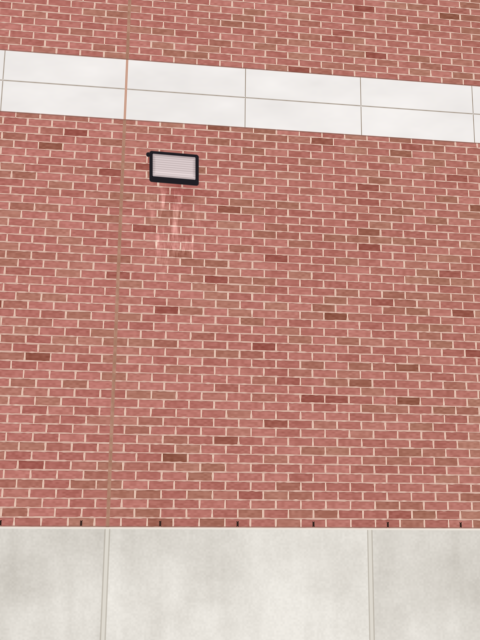
A Shadertoy shader for this texture:

```glsl
// Brick wall seen from below, with a pale stone band, a wall lamp and a concrete base.

// Layout, in units of the canvas height
const float LEDGE_Y = 0.177;        // top of the concrete base
const float VANISH_X = 0.4427;      // column that stays upright
const float JOINT_X = 0.168;        // expansion joint at ledge level
const float PANEL_WIDTH = 0.2122;
const float COURSE_HEIGHT = 0.01523;
const float BRICKS_PER_PANEL = 5.13;
const vec3 BAND = vec3(0.6497, 0.698, 0.7448); // bottom, middle, top above the ledge
const vec2 LAMP_POS = vec2(0.272, 0.737);
const vec2 LAMP_HALF = vec2(0.0385, 0.0242);
const vec2 GLASS_HALF = vec2(0.0335, 0.0176);

// Colours
const vec3 BRICK_RED = vec3(0.715, 0.445, 0.41);
const vec3 BRICK_BROWN = vec3(0.655, 0.45, 0.38);
const vec3 MORTAR_BED = vec3(0.84, 0.70, 0.64);
const vec3 MORTAR_HEAD = vec3(0.91, 0.79, 0.72);
const vec3 SEALANT = vec3(0.68, 0.51, 0.43);
const vec3 STONE = vec3(0.945, 0.93, 0.92);
const vec3 STONE_JOINT = vec3(0.66, 0.61, 0.56);
const vec3 CONCRETE_DARK = vec3(0.79, 0.77, 0.735);
const vec3 CONCRETE_LIGHT = vec3(0.93, 0.915, 0.885);
const vec3 LAMP_FRAME = vec3(0.13, 0.12, 0.14);
const vec3 LAMP_GLASS = vec3(0.83, 0.77, 0.77);

float hash(vec2 p) {
    vec3 q = fract(vec3(p.xyx) * 0.1031);
    q += dot(q, q.yzx + 33.33);
    return fract((q.x + q.y) * q.z);
}

float noise(vec2 p) {
    vec2 i = floor(p), f = fract(p);
    f = f * f * (3.0 - 2.0 * f);
    return mix(mix(hash(i), hash(i + vec2(1, 0)), f.x),
               mix(hash(i + vec2(0, 1)), hash(i + vec2(1, 1)), f.x), f.y);
}

float fbm(vec2 p) {
    float sum = 0.0, amp = 0.5;
    for (int i = 0; i < 4; i++) {
        sum += amp * noise(p);
        p = p * 2.03 + 17.0;
        amp *= 0.5;
    }
    return sum;
}

// Coverage of the region where d < 0, softened over the width e
float cover(float d, float e) { return 1.0 - smoothstep(-e, e, d); }

float boxDist(vec2 p, vec2 halfSize, float radius) {
    vec2 q = abs(p) - halfSize + radius;
    return length(max(q, 0.0)) + min(max(q.x, q.y), 0.0) - radius;
}

// Bricks in running bond; wall.x counts bricks, wall.y counts courses
vec3 brickwork(vec2 wall, vec2 soft, vec2 p) {
    float course = floor(wall.y);
    float along = wall.x + 0.5 * mod(course + 1.0, 2.0);
    vec2 id = vec2(floor(along), course);
    vec2 edge = 0.5 - abs(fract(vec2(along, wall.y)) - 0.5);
    float tone = hash(id + 60.0);
    float brown = 0.75 * smoothstep(0.55, 1.0, hash(id + 130.0)) + 0.3 * p.x;
    vec3 col = mix(BRICK_RED, BRICK_BROWN, brown) + 0.07 * (tone - 0.5);
    col -= 0.09 * step(0.965, hash(id + 210.0));
    col += 0.07 * (noise(p * vec2(190.0, 330.0)) - 0.5);
    col *= 1.0 - 0.1 * smoothstep(0.74, 1.0, fract(wall.y));
    float rough = noise(p * 160.0) - 0.5;
    float bed = cover(edge.y - 0.085 - 0.07 * rough, soft.y);
    float head = cover(edge.x - 0.035 - 0.025 * rough, soft.x);
    col = mix(col, MORTAR_BED, bed * (0.85 + 0.3 * rough));
    return mix(col, MORTAR_HEAD, head * (1.0 - 0.5 * bed) * 0.9);
}

void mainImage(out vec4 fragColor, in vec2 fragCoord) {
    vec2 p = fragCoord / iResolution.y;
    float px = 1.0 / iResolution.y;

    // Undo the perspective: height above the ledge, panels and courses
    float rise = p.y - LEDGE_Y;
    float height = (rise + 0.004 * p.x) / (1.0 - 0.0968 * p.x);
    float level = VANISH_X + (p.x - VANISH_X) / (1.0 - 0.1536 * rise);
    float d = (level - JOINT_X) / PANEL_WIDTH;
    float panel = d / (1.0 - 0.018 * d);
    vec2 wall = vec2(panel * BRICKS_PER_PANEL, height / (COURSE_HEIGHT * (1.0 - 0.192 * height)));
    vec3 col = brickwork(wall, 0.7 * fwidth(wall), p);

    // Pale streaks and a damp shade under the lamp
    vec2 lamp = p - LAMP_POS;
    float stain = cover(abs(lamp.x) - 0.035, 0.018) * smoothstep(-0.2, -0.1, lamp.y) * cover(lamp.y + 0.035, 0.02);
    col += stain * 0.2 * smoothstep(0.45, 0.8, fbm(p * vec2(110.0, 26.0)));
    col -= vec3(0.08, 0.1, 0.09) * exp(-dot(lamp + vec2(-0.012, 0.035), lamp + vec2(-0.012, 0.035)) * 1600.0);

    // Weep holes above the ledge and the expansion joint
    float weep = abs(mod(wall.x + 2.5, 3.0) - 1.5) * PANEL_WIDTH / BRICKS_PER_PANEL;
    col = mix(col, vec3(0.2, 0.14, 0.12), cover(max(weep - 0.0015, abs(height - 0.006) - 0.004), px));
    float seam = abs(panel) * PANEL_WIDTH;
    col = mix(col, SEALANT + 0.08 * (noise(p * 150.0) - 0.5), cover(seam - 0.0028, px));

    // Stone band with its joints
    vec3 stone = STONE + 0.07 * (fbm(p * vec2(14.0, 30.0)) - 0.5);
    float panelGap = abs(fract(panel + 0.5) - 0.5) * PANEL_WIDTH;
    float stoneGap = min(panelGap, abs(height - BAND.y));
    stone = mix(stone, STONE_JOINT, 0.85 * cover(stoneGap - 0.0009, px));
    stone = mix(stone, SEALANT + 0.12, cover(seam - 0.002, px));
    float bandDist = max(BAND.x - height, height - BAND.z);
    col = mix(col, vec3(0.5, 0.36, 0.32), 0.65 * cover(abs(bandDist) - 0.0015, px));
    col = mix(col, stone, cover(bandDist, px));

    // Concrete base: clouded panels, pale joints and a lit ledge
    float cloud = fbm(p * vec2(9.0, 12.0) + 4.0) - 0.5;
    float drip = fbm(p * vec2(45.0, 7.0)) - 0.5;
    float middle = cover(abs(panel - 1.0) - 1.0, 0.02);
    float light = 0.25 + 0.3 * middle + 0.35 * smoothstep(0.0, 0.15, -height) + 1.1 * cloud + 0.5 * drip;
    vec3 concrete = mix(CONCRETE_DARK, CONCRETE_LIGHT, clamp(light, 0.0, 1.0));
    concrete += 0.03 * (noise(p * 300.0) - 0.5);
    float slabGap = abs(fract(panel * 0.5 + 0.5) - 0.5) * 2.0 * PANEL_WIDTH;
    concrete = mix(concrete, vec3(0.69, 0.66, 0.61), 0.7 * cover(slabGap - 0.0045, px));
    concrete = mix(concrete, vec3(0.87, 0.85, 0.81), cover(slabGap - 0.0027, px));
    concrete = mix(concrete, vec3(0.92, 0.89, 0.85), cover(-height - 0.003, px));
    col = mix(col, vec3(0.52, 0.38, 0.34), 0.6 * cover(abs(height - 0.001) - 0.001, px));
    col = mix(col, concrete, cover(height, px));

    // Wall lamp: bracket, dark housing, ribbed glass
    lamp.y += 0.085 * lamp.x;
    col = mix(col, LAMP_FRAME, cover(length(lamp - vec2(-0.04, 0.018)) - 0.0035, px));
    col = mix(col, LAMP_FRAME, cover(boxDist(lamp, LAMP_HALF, 0.004), px));
    vec2 pane = lamp - vec2(0.0, 0.0025);
    vec3 glass = LAMP_GLASS + 0.025 * cos(pane.y * 1800.0) + 0.05 * cover(pane.y + 0.008, 0.002);
    glass -= 0.12 * smoothstep(-0.006, 0.0, boxDist(pane, GLASS_HALF, 0.002));
    col = mix(col, glass, cover(boxDist(pane, GLASS_HALF, 0.002), px));

    fragColor = vec4(clamp(col, 0.0, 1.0), 1.0);
}
```
